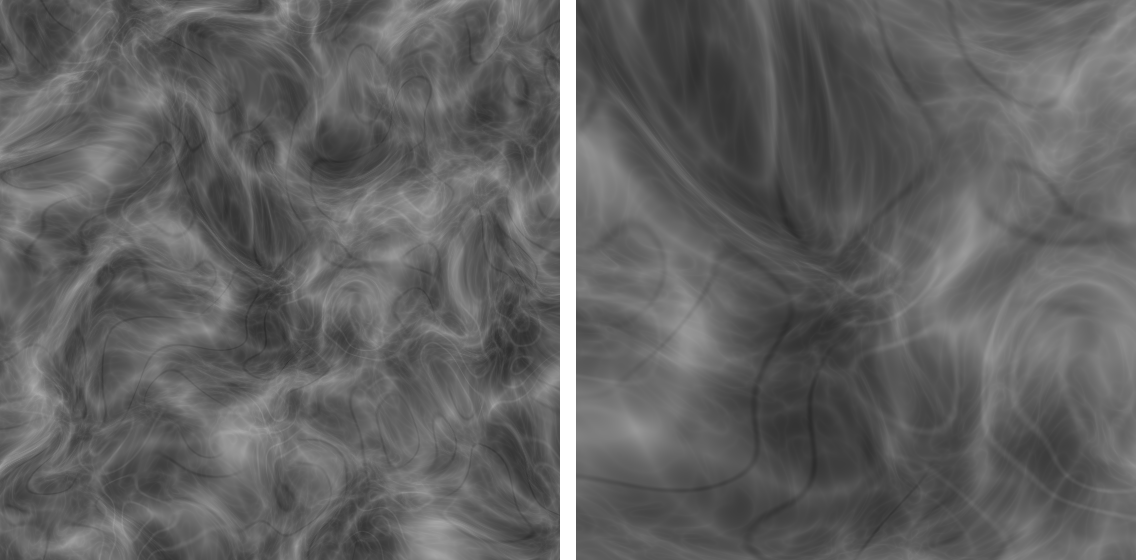
Left: the whole. Right: its middle third, enlarged.
This texture is drawn by a three.js fragment shader. Its source:

```glsl
// Smoky grey web of soft, folded ridges with fine curling filaments.
varying vec2 vUv;

const int OCTAVES = 6;
const float BASE_FREQUENCY = 4.0;
const float LACUNARITY = 1.85;
const float GAIN = 0.62;
const float BASE_GREY = 0.155;
const float RIDGE_CONTRAST = 0.235;

// Hash without sine: lattice point to a pair in 0..1.
vec2 hash2(vec2 p) {
  vec3 h = fract(p.xyx * vec3(0.1031, 0.1030, 0.0973));
  h += dot(h, h.yzx + 33.33);
  return fract((h.xx + h.yz) * h.zy);
}

// Contribution of one lattice corner to the gradient noise.
float cornerSlope(vec2 cell, vec2 corner, vec2 local) {
  vec2 gradient = normalize(hash2(cell + corner) - 0.4999);
  return dot(gradient, local - corner);
}

float gradientNoise(vec2 p) {
  vec2 cell = floor(p);
  vec2 f = fract(p);
  vec2 u = f * f * f * (f * (f * 6.0 - 15.0) + 10.0);
  float low = mix(cornerSlope(cell, vec2(0.0, 0.0), f),
                  cornerSlope(cell, vec2(1.0, 0.0), f), u.x);
  float high = mix(cornerSlope(cell, vec2(0.0, 1.0), f),
                   cornerSlope(cell, vec2(1.0, 1.0), f), u.x);
  return mix(low, high, u.y);
}

vec2 noisePair(vec2 p) {
  return vec2(gradientNoise(p), gradientNoise(p + vec2(37.2, 71.6)));
}

// Bright crest along the zero line of a noise value, with a soft falloff.
float softRidge(float value, float width, float rounding) {
  return exp(-sqrt(value * value + rounding * rounding) / width);
}

// Ridges at shrinking scales, each folded a little by the one before.
float ridgeWeb(vec2 p) {
  mat2 turn = mat2(0.80, 0.60, -0.60, 0.80);
  float frequency = BASE_FREQUENCY;
  float amplitude = 1.0;
  float total = 0.0;
  for (int i = 0; i < OCTAVES; i++) {
    vec2 q = p * frequency + float(i) * vec2(17.3, 9.1);
    float value = gradientNoise(q);
    total += amplitude * softRidge(value, 0.14, 0.025);
    p = turn * (p + 0.35 * vec2(value, -value) / frequency);
    frequency *= LACUNARITY;
    amplitude *= GAIN;
  }
  return total;
}

// Thin nested lines along the level curves of a noise field.
float filaments(vec2 p, float levels, float width) {
  float level = fract(gradientNoise(p) * levels);
  return 1.0 - smoothstep(0.0, width, abs(level - 0.5));
}

void main() {
  // Fold the plane so that small streaks follow the large shapes.
  vec2 p = vUv + vec2(3.7, 5.2);
  vec2 folded = p + 0.10 * noisePair(p * 3.1);
  folded += 0.045 * noisePair(folded * 7.3 + 11.0);

  float grey = BASE_GREY + RIDGE_CONTRAST * ridgeWeb(folded);

  // Broad light and dark areas.
  grey += 0.13 * gradientNoise(p * 3.3 + 23.0);

  // Pale and dark hairlines that fade in and out.
  float pale = filaments(folded * 10.0 + 41.0, 4.0, 0.16);
  float dark = filaments(folded * 8.0 + 67.0, 3.0, 0.10);
  float presence = smoothstep(-0.15, 0.30, gradientNoise(p * 6.0 + 5.0));
  grey += 0.05 * pale * presence - 0.05 * dark * (1.0 - presence);

  gl_FragColor = vec4(vec3(clamp(grey, 0.14, 0.74)), 1.0);
}
```
